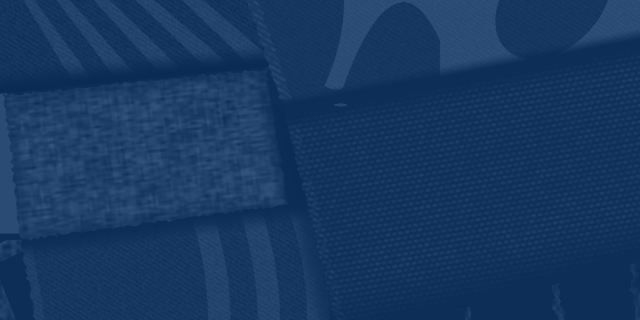
Reproduce this texture procedurally as a WebGL 2 fragment shader.

```glsl
#version 300 es
precision highp float;
// Overlapping woven swatches under a blue tint: striped cloth, a coarse linen
// patch, a printed cloth with rounded shapes and a dotted mesh. Each swatch is
// a region bounded by slanted lines; one tone value is tinted at the end.
uniform vec2 u_resolution;
out vec4 fragColor;

float hash(vec2 p) {
  vec3 q = fract(p.xyx * vec3(0.1031, 0.103, 0.0973));
  q += dot(q, q.yzx + 33.33);
  return fract((q.x + q.y) * q.z);
}

float noise(vec2 p) {
  vec2 i = floor(p), f = fract(p);
  f = f * f * (3.0 - 2.0 * f);
  return mix(mix(hash(i), hash(i + vec2(1, 0)), f.x),
             mix(hash(i + vec2(0, 1)), hash(i + vec2(1, 1)), f.x), f.y);
}

// Antialiased coverage of a signed distance, positive inside.
float cover(float d) {
  float w = max(0.0025, 0.8 / u_resolution.y);
  return smoothstep(-w, w, d);
}

vec2 shear(vec2 p, float rise, float lean) {
  return vec2(p.x + lean * p.y, p.y - rise * p.x);
}

// Fine diagonal twill, centred on zero.
float twill(vec2 p) {
  return 0.06 * sin(p.x * 260.0 + p.y * 420.0) + 0.2 * (noise(p * 190.0) - 0.5);
}

float stripedTop(vec2 p) {
  float drop = 1.0 - p.y, stripes = 0.0;
  for (int i = 0; i < 5; i++) {
    float k = float(i);
    float centre = 0.09 + 0.1 * k + 0.007 * k * k
                 + min(0.67 + 0.15 * k, 1.1) * drop;
    float halfWidth = 0.017 + 0.06 * drop + 0.004 * k;
    stripes = max(stripes, cover((halfWidth - abs(p.x - centre)) * 0.75));
  }
  return mix(0.24, 0.62, stripes) + twill(p);
}

float stripedBottom(vec2 p) {
  float stripes = 0.0;
  for (int i = 0; i < 3; i++) {
    float centre = 0.685 + 0.155 * float(i) - 0.5 * p.y * p.y;
    stripes = max(stripes, cover(0.035 - abs(p.x - centre)));
  }
  float hem = cover(0.025 - abs(p.x - 0.115 + 0.17 * p.y));
  return 0.3 + 0.32 * stripes + 0.2 * hem + twill(p);
}

float linen(vec2 p) {
  vec2 q = shear(p, 0.115, 0.13);
  float weft = noise(q * vec2(26.0, 125.0));
  float warp = noise(q * vec2(115.0, 22.0) + 40.0);
  float slub = noise(q * vec2(60.0, 95.0) + 9.0);
  float cloud = noise(q * 9.0);
  return 0.62 + 0.42 * (weft - 0.5) + 0.3 * (warp - 0.5)
       + 0.4 * (slub - 0.5) + 0.15 * (cloud - 0.5);
}

float printed(vec2 p) {
  float drop = 1.0 - p.y;
  float leftShape = 1.075 - 0.85 * drop * drop - p.x;
  // Rounded end of the pale finger.
  float tip = min(0.72 + 10.0 * pow(abs(p.x - 1.05), 2.0) - p.y, 1.15 - p.x);
  float v = max(0.993 - p.y, 0.0);
  float arch = min(p.x - 1.263 + 0.37 * sqrt(v),
                   1.263 + 0.112 * sqrt(min(v / 0.12, 1.0)) - p.x);
  vec2 oval = vec2(p.x - 1.73 + 0.35 * drop, drop) / vec2(0.17, 0.185);
  float shapes = max(max(leftShape, tip), max(arch, (1.0 - length(oval)) * 0.17));
  vec2 q = shear(p, 0.19, 0.2) * vec2(85.0, 100.0) * 6.2832;
  float knit = 0.1 * sin(q.x) * sin(q.y);
  return mix(0.84 + knit, 0.3, cover(shapes)) + twill(p) * 0.6;
}

float mesh(vec2 p) {
  vec2 q = shear(p, 0.17, 0.22) * vec2(48.0, 59.0);
  float row = floor(q.y);
  q.x += 0.5 * mod(row, 2.0);
  vec2 cell = fract(q) - 0.5;
  float dots = smoothstep(0.5, 0.12, length(cell * vec2(0.85, 1.1)));
  float vary = 0.6 + 0.5 * hash(vec2(floor(q.x), row));
  float light = 0.8 + 0.3 * noise(p * 4.0);
  return 0.13 + 0.33 * dots * vary * light + 0.06 * (noise(p * 150.0) - 0.5);
}

void main() {
  vec2 p = gl_FragCoord.xy / u_resolution.y;
  p.x *= 2.0 * u_resolution.y / u_resolution.x;
  float fray = 0.012 * (noise(p * 85.0) - 0.5);

  // Signed offsets from the swatch edges.
  float topHem = p.y - 0.727 - 0.1 * p.x;
  float linenTop = 0.7 + 0.1 * p.x - p.y;
  float linenBase = p.y - 0.241 - 0.134 * p.x;
  float linenLeft = p.x - 0.013 - 0.115 * (0.7 - p.y);
  float linenRight = 0.83 + 0.162 * (0.783 - p.y) - p.x;
  float printSeam = p.x - 0.78 - 0.34 * (1.0 - p.y);
  float printBase = p.y - 0.665 - 0.192 * (p.x - 0.89);
  float meshSeam = p.x - 0.898 - 0.24 * (0.61 - p.y);
  float meshBase = p.y - 0.26 * (p.x - 1.23);

  // Left side: backing, striped cloths and linen.
  float tone = 0.08;
  tone = mix(tone, 0.82, cover(0.01 - linenLeft) * cover(p.y - 0.27));
  float scraps = cover(0.05 - p.x - 0.4 * p.y) + cover(0.03 - abs(p.y - 0.21 - 0.5 * p.x));
  tone += 0.65 * min(scraps, 1.0) * noise(p * 70.0) * cover(0.25 - p.y);
  float baseShade = smoothstep(0.0, 0.075, -linenBase);
  float lower = cover(p.x - 0.065 - 0.17 * (0.25 - p.y) + fray) * cover(-linenBase);
  tone = mix(tone, mix(0.05, stripedBottom(p), baseShade), lower);
  tone = mix(tone, stripedTop(p) * smoothstep(-0.01, 0.06, topHem), cover(topHem + 0.02));
  float patchEdge = min(min(linenTop, linenBase), min(linenLeft, linenRight)) + fray;
  tone = mix(tone, linen(p) * (0.6 + 0.4 * smoothstep(0.0, 0.05, patchEdge)), cover(patchEdge));

  // Right side: printed cloth above its shadow, mesh below.
  tone *= mix(1.0, smoothstep(0.0, 0.09, -meshSeam), cover(0.67 - p.y) * 0.7);
  float print = cover(printSeam + fray) * cover(printBase);
  tone = mix(tone, printed(p) * smoothstep(-0.01, 0.04, printBase), print);
  float meshLight = smoothstep(0.015, 0.1, -printBase) * smoothstep(-0.03, 0.16, meshBase);
  float meshArea = cover(meshSeam + fray) * cover(-printBase);
  tone = mix(tone, mix(0.06, mesh(p), meshLight), meshArea);

  // Stitched selvedges and pale threads.
  float stitch = 0.5 + 0.5 * sin(p.y * 330.0 + p.x * 190.0);
  float band = cover(0.018 - abs(printSeam - 0.008) + fray) * cover(p.y - 0.69);
  tone = mix(tone, 0.35 + 0.45 * stitch * noise(p * 75.0 + 5.0), band);
  float cord = cover(0.014 - abs(meshSeam - 0.02) + fray) * cover(0.61 - p.y);
  tone += 0.28 * cord * stitch * noise(p * 60.0);
  for (int i = 0; i < 3; i++) {
    float x = 1.46 + 0.29 * float(i) - 0.04 * float(i / 2) - 0.12 * p.y;
    float streak = cover(0.012 - abs(p.x - x) + 2.0 * fray) * cover(-meshBase - 0.02);
    tone += 0.5 * streak * noise(p * vec2(90.0, 55.0));
  }
  tone += 0.6 * cover(0.012 - length((p - vec2(1.065, 0.672)) * vec2(0.6, 2.5)));

  vec3 navy = vec3(0.04, 0.17, 0.33);
  fragColor = vec4(navy + clamp(tone, 0.0, 1.1) * vec3(0.152, 0.152, 0.15), 1.0);
}
```
